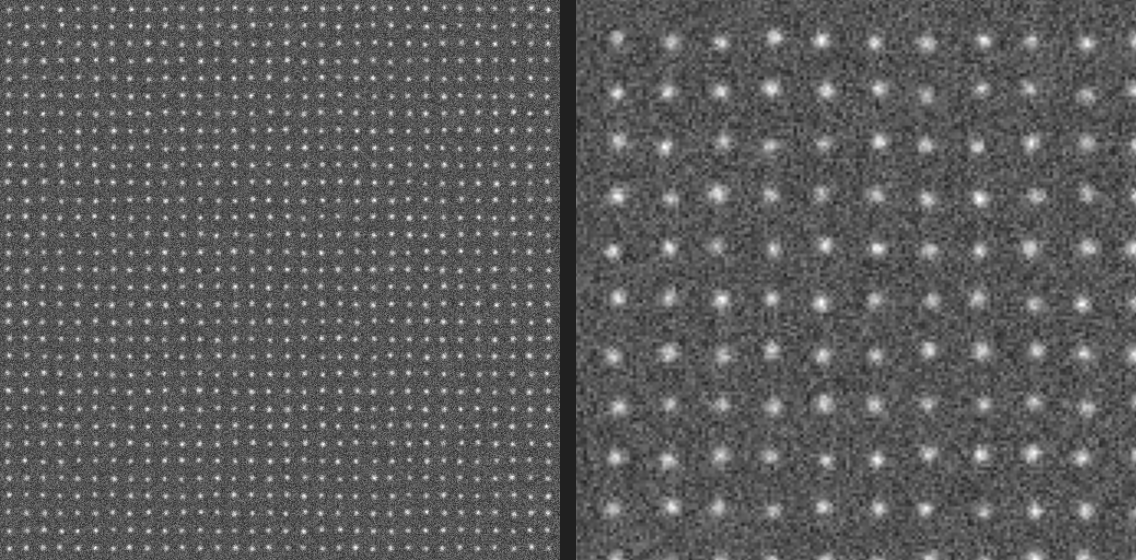
Left, the full canvas; right, a detail of the centre.
This pattern is drawn by a three.js fragment shader. Its source:

```glsl
// Square grid of soft pale dots, slightly jittered, on dark grey grainy ground
#define PERIODS 32.2      // dot cells across and down
#define DOT_SIGMA 0.1     // softness radius of a dot, in cells
#define SIZE_VARIATION 0.12
#define JITTER 0.07       // largest offset of a dot, in cells
#define DOT_GAIN 0.5      // mean brightness added at a dot's centre
#define GAIN_VARIATION 0.09
#define GROUND 0.332      // mean grey of the ground
#define GRAIN_CELLS 512.0 // grain specks across and down
#define GRAIN_AMOUNT 0.148

varying vec2 vUv;

float hash(vec2 p) {
  vec3 q = fract(p.xyx * 0.1031);
  q += dot(q, q.yzx + 33.33);
  return fract((q.x + q.y) * q.z);
}

// Random value from -1 to 1
float signedHash(vec2 p) {
  return 2.0 * hash(p) - 1.0;
}

// Near-normal speck value: three uniform samples, centred on zero
float speck(vec2 id) {
  return hash(id + 3.0) + hash(id + vec2(617.0, 41.0)) + hash(id + vec2(89.0, 733.0)) - 1.5;
}

// Specks blended between their centres
float grain(vec2 uv) {
  vec2 p = uv * GRAIN_CELLS - 0.5;
  vec2 id = floor(p);
  vec2 f = smoothstep(0.0, 1.0, p - id);
  float lower = mix(speck(id), speck(id + vec2(1.0, 0.0)), f.x);
  float upper = mix(speck(id + vec2(0.0, 1.0)), speck(id + 1.0), f.x);
  return mix(lower, upper, f.y);
}

// One Gaussian dot per cell, varied in place, size and brightness
float dots(vec2 p) {
  vec2 id = floor(p);
  vec2 offset = JITTER * vec2(signedHash(id + 11.0), signedHash(id + vec2(57.0, 23.0)));
  vec2 d = fract(p) - 0.5 - offset;
  float sigma = DOT_SIGMA * (1.0 + SIZE_VARIATION * signedHash(id + vec2(31.0, 97.0)));
  float gain = DOT_GAIN + GAIN_VARIATION * signedHash(id + vec2(143.0, 71.0));
  return gain * exp(-dot(d, d) / (2.0 * sigma * sigma));
}

void main() {
  // Cells are counted from the upper left corner
  vec2 cellPos = vec2(vUv.x, 1.0 - vUv.y) * PERIODS;
  float grey = GROUND + dots(cellPos) + GRAIN_AMOUNT * grain(vUv);
  gl_FragColor = vec4(vec3(clamp(grey, 0.0, 1.0)), 1.0);
}
```
